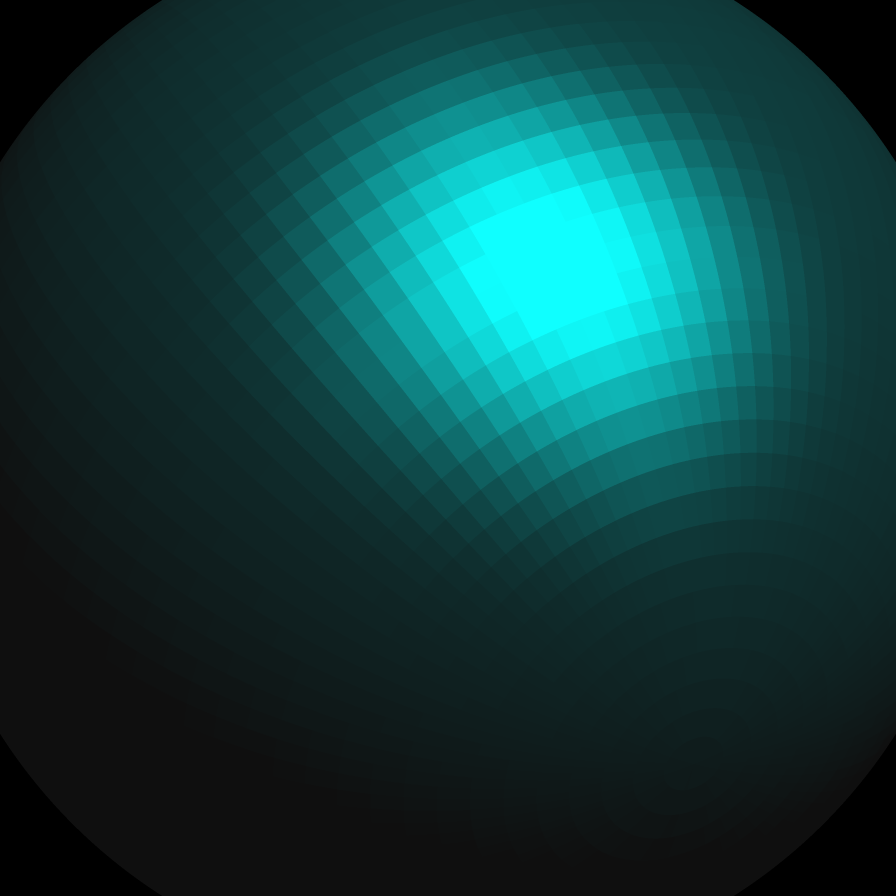
Reproduce this background procedurally as a WebGL 2 fragment shader.

```glsl
#version 300 es
precision highp float;
// A large faceted sphere on black, lit from the upper right with a broad cyan highlight.

#define RADIUS 0.593
#define SEGMENTS 100.0
#define POLE vec3(0.463, -0.595, 0.657)
#define LIGHT vec3(0.35, 0.63, 0.69)
#define AMBIENT 0.06
#define DIFFUSE 0.19
#define SPECULAR 0.87
#define SHININESS 4.0
#define SAMPLES 3

uniform vec2 u_resolution;
out vec4 fragColor;

const float TAU = 6.2831853;

// Snap a unit normal to the centre of its latitude-longitude facet.
vec3 facetNormal(vec3 normal) {
    vec3 pole = normalize(POLE);
    vec3 side = normalize(vec3(-pole.y, pole.x, 0.0));
    vec3 front = cross(pole, side);
    float stepAngle = TAU / SEGMENTS;

    float colatitude = acos(clamp(dot(normal, pole), -1.0, 1.0));
    float longitude = atan(dot(normal, side), dot(normal, front));
    colatitude = (floor(colatitude / stepAngle) + 0.5) * stepAngle;
    longitude = (floor(longitude / stepAngle) + 0.5) * stepAngle;

    vec3 around = side * sin(longitude) + front * cos(longitude);
    return pole * cos(colatitude) + around * sin(colatitude);
}

// Grey ambient floor plus cyan Phong lighting, viewed along the z axis.
vec3 shade(vec3 normal) {
    vec3 light = normalize(LIGHT);
    float facing = max(dot(normal, light), 0.0);
    float mirrored = max(reflect(-light, normal).z, 0.0);
    float glow = DIFFUSE * facing + SPECULAR * pow(mirrored, SHININESS);
    return vec3(AMBIENT) + vec3(0.0, glow, glow);
}

vec3 sceneColor(vec2 point) {
    float heightSquared = 1.0 - dot(point, point);
    if (heightSquared <= 0.0) return vec3(0.0);
    return shade(facetNormal(vec3(point, sqrt(heightSquared))));
}

void main() {
    float canvasSize = min(u_resolution.x, u_resolution.y);
    vec3 color = vec3(0.0);

    // Average a small grid of samples to smooth facet and sphere edges.
    for (int y = 0; y < SAMPLES; y++) {
        for (int x = 0; x < SAMPLES; x++) {
            vec2 offset = (vec2(x, y) + 0.5) / float(SAMPLES) - 0.5;
            vec2 point = (gl_FragCoord.xy + offset - 0.5 * u_resolution) / canvasSize;
            color += min(sceneColor(point / RADIUS), 1.0);
        }
    }
    fragColor = vec4(color / float(SAMPLES * SAMPLES), 1.0);
}
```
